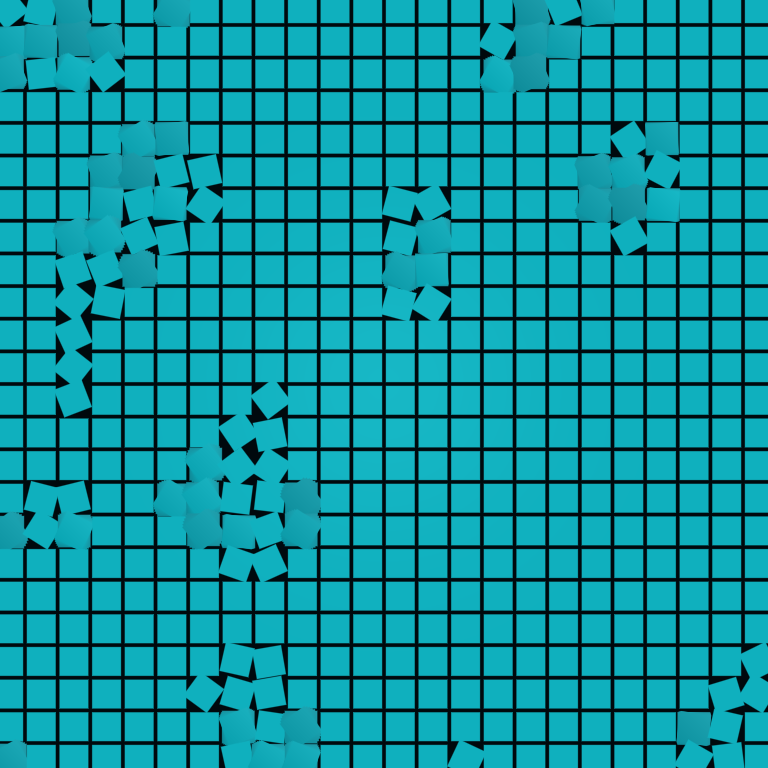
This pattern is drawn by a WebGL 2 fragment shader. Its source:

```glsl
#version 300 es
precision highp float;

// A grid of teal square tiles on near-black, with scattered disturbed clusters.
// Gradient noise selects the clusters; a tile there is either turned flat or
// twisted up as a stack of rotated layers, darker at the foot.

uniform vec2 u_resolution;
out vec4 outColor;

const float TILES = 23.53;        // tiles across the canvas
const float TILE_HALF = 0.443;    // half side of a tile, in cells
const float CLUSTER_LEVEL = 0.2;  // noise level above which tiles move
const int TWIST_LAYERS = 6;

const vec3 GAP = vec3(0.0, 0.035, 0.05);
const vec3 FACE = vec3(0.06, 0.69, 0.745);
const vec3 SIDE = vec3(0.09, 0.575, 0.63);

float hash(vec2 p, float seed) {
    vec3 q = fract(vec3(p.xyx + seed * 17.3) * vec3(0.1031, 0.1030, 0.0973));
    q += dot(q, q.yzx + 33.33);
    return fract((q.x + q.y) * q.z);
}

vec2 gradient(vec2 corner) {
    float a = 6.28318 * hash(corner, 1.0);
    return vec2(cos(a), sin(a));
}

float gradientNoise(vec2 p) {
    vec2 i = floor(p), f = p - i;
    vec2 w = f * f * f * (f * (f * 6.0 - 15.0) + 10.0);
    vec2 e = vec2(1.0, 0.0);
    float a = dot(gradient(i), f);
    float b = dot(gradient(i + e.xy), f - e.xy);
    float c = dot(gradient(i + e.yx), f - e.yx);
    float d = dot(gradient(i + e.xx), f - e.xx);
    return mix(mix(a, b, w.x), mix(c, d, w.x), w.y);
}

vec2 rotate(vec2 p, float angle) {
    float c = cos(angle), s = sin(angle);
    return vec2(c * p.x - s * p.y, s * p.x + c * p.y);
}

float squareDistance(vec2 p, float halfSide) {
    vec2 d = abs(p) - halfSide;
    return length(max(d, 0.0)) + min(max(d.x, d.y), 0.0);
}

float squareMask(vec2 p, float halfSide, float blur) {
    return 1.0 - smoothstep(-blur, blur, squareDistance(p, halfSide));
}

// Clusters are more common away from the centre.
bool isDisturbed(vec2 cell) {
    float radius = length(cell + 0.5) / TILES;
    float bias = 0.2 * (smoothstep(0.08, 0.6, radius) - 0.6);
    return gradientNoise(cell * 0.21 + 7.37) + bias > CLUSTER_LEVEL;
}

// Layers turn from rest to the full angle, growing lighter toward the top.
vec3 paintTwisted(vec3 under, vec2 p, float angle, float tone, float blur) {
    vec3 color = under;
    for (int k = 0; k < TWIST_LAYERS; k++) {
        float t = float(k) / float(TWIST_LAYERS - 1);
        float sheen = 0.035 * (p.x + p.y);
        vec3 layer = mix(SIDE, FACE, t * tone) + sheen;
        float halfSide = mix(0.50, 0.465, t);
        color = mix(color, layer, squareMask(rotate(p, angle * t), halfSide, blur));
    }
    return color;
}

vec3 paintTile(vec3 under, vec2 p, vec2 cell, vec3 face, float blur) {
    if (!isDisturbed(cell)) {
        return mix(under, face, squareMask(p, TILE_HALF, blur));
    }
    float turn = hash(cell, 2.0) * 2.0 - 1.0;
    float angle = sign(turn) * mix(0.08, 0.7, abs(turn));
    vec2 shift = 0.12 * (vec2(hash(cell, 3.0), hash(cell, 4.0)) - 0.5);
    if (hash(cell, 5.0) < 0.5) {
        return paintTwisted(under, p - shift, angle, hash(cell, 6.0), blur);
    }
    return mix(under, face, squareMask(rotate(p - shift, angle), TILE_HALF + 0.01, blur));
}

void main() {
    float side = min(u_resolution.x, u_resolution.y);
    vec2 canvas = (gl_FragCoord.xy - 0.5 * u_resolution) / side;
    vec2 grid = canvas * TILES;
    vec2 home = floor(grid);
    float blur = max(0.025, 0.75 * TILES / side);

    // A faint glow lifts the middle of the canvas.
    vec3 face = FACE + 0.03 * exp(-30.0 * dot(canvas, canvas));

    // Neighbours are painted too, since moved tiles overhang their cells.
    vec3 color = GAP;
    for (int y = 1; y >= -1; y--) {
        for (int x = -1; x <= 1; x++) {
            vec2 cell = home + vec2(x, y);
            color = paintTile(color, grid - cell - 0.5, cell, face, blur);
        }
    }
    outColor = vec4(color, 1.0);
}
```
